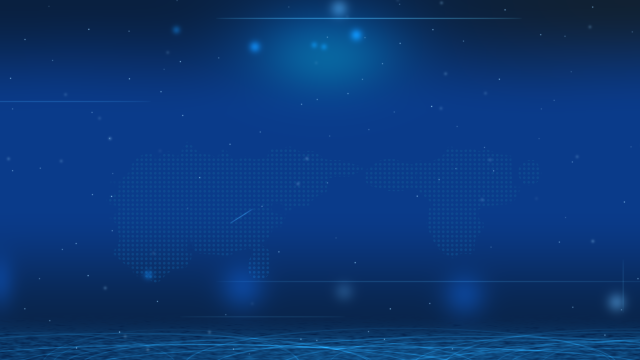
A Shadertoy shader for this background:

```glsl
const vec3 ROYAL = vec3(0.04, 0.23, 0.54);
const vec3 NAVY = vec3(0.035, 0.145, 0.30);
const vec3 NIGHT = vec3(0.035, 0.125, 0.25);
const vec3 SLATE = vec3(0.065, 0.13, 0.20);
const vec3 AZURE = vec3(0.03, 0.30, 0.62);
const vec3 TEAL = vec3(0.03, 0.42, 0.64);
const vec3 ICE = vec3(0.55, 0.78, 0.95);

float hash(vec2 p) {
    p = fract(p * vec2(0.1031, 0.1137));
    p += dot(p, p.yx + 33.33);
    return fract((p.x + p.y) * p.x * 17.31);
}

vec2 hash2(vec2 p) {
    return vec2(hash(p + 3.7), hash(p + 51.3));
}

float corner(vec2 cell, vec2 offset, vec2 f) {
    float angle = 6.2832 * hash(cell + offset);
    return dot(vec2(cos(angle), sin(angle)), f - offset);
}

float gradientNoise(vec2 p) {
    vec2 i = floor(p), f = fract(p);
    vec2 u = f * f * f * (f * (f * 6.0 - 15.0) + 10.0);
    return mix(mix(corner(i, vec2(0, 0), f), corner(i, vec2(1, 0), f), u.x),
               mix(corner(i, vec2(0, 1), f), corner(i, vec2(1, 1), f), u.x), u.y);
}

float glow(vec2 p, vec2 center, vec2 radius) {
    vec2 d = (p - center) / radius;
    return exp(-dot(d, d));
}

// Thin line that fades out towards both ends
float ray(vec2 p, vec2 a, vec2 b, float width) {
    vec2 ab = b - a;
    float t = clamp(dot(p - a, ab) / dot(ab, ab), 0.0, 1.0);
    float d = length(p - a - ab * t);
    return exp(-d * d / (width * width)) * sqrt(4.0 * t * (1.0 - t));
}

// Soft points, at most one per grid cell
float stars(vec2 p, float cellSize, float radius, float density) {
    vec2 cell = floor(p / cellSize);
    vec2 center = (cell + 0.15 + 0.7 * hash2(cell)) * cellSize;
    float shine = step(hash(cell + 17.0), density) * (0.25 + 0.75 * hash(cell + 83.0));
    return shine * glow(p, center, vec2(radius));
}

// Land masses as overlapping ellipses with ragged coasts
float land(vec2 p) {
    vec4 blobs[10] = vec4[10](
        vec4(0.544, 0.456, 0.24, 0.13), vec4(0.428, 0.33, 0.105, 0.105),
        vec4(0.625, 0.387, 0.15, 0.097), vec4(0.80, 0.505, 0.115, 0.085),
        vec4(0.905, 0.53, 0.10, 0.026), vec4(1.088, 0.514, 0.075, 0.042),
        vec4(1.296, 0.502, 0.15, 0.085), vec4(1.262, 0.375, 0.075, 0.09),
        vec4(1.47, 0.52, 0.035, 0.033), vec4(0.722, 0.27, 0.032, 0.05));
    float field = -1.0;
    for (int i = 0; i < 10; i++)
        field = max(field, 1.0 - length((p - blobs[i].xy) / blobs[i].zw));
    return smoothstep(-0.02, 0.06, field + 0.28 * gradientNoise(p * 22.0));
}

float dotGrid(vec2 p, float pitch, float radius, float blur) {
    vec2 cell = (fract(p / pitch) - 0.5) * pitch;
    return 1.0 - smoothstep(radius - blur, radius + blur, length(cell));
}

// Bundle of wide, flat arcs sweeping over the floor
float floorArcs(vec2 p, float width) {
    float sum = 0.0;
    for (int i = 0; i < 22; i++) {
        vec2 seed = vec2(float(i) * 7.0, 5.0);
        vec2 h = hash2(seed);
        vec2 radius = vec2(0.28 + 0.5 * h.y, 0.05 + 0.06 * hash(seed + 9.0));
        vec2 d = (p - vec2(1.9 * h.x, -0.018)) / radius;
        float dist = abs(dot(d, d) - 1.0) / (2.0 * length(d / radius) + 0.01);
        sum += exp(-dist * dist / (width * width)) * (0.3 + 0.7 * h.y);
    }
    return sum;
}

void mainImage(out vec4 fragColor, in vec2 fragCoord) {
    float px = 1.0 / iResolution.y;
    vec2 p = fragCoord * px;
    float width = max(0.0018, 0.7 * px);

    // Backdrop
    vec3 col = mix(NAVY, ROYAL, smoothstep(0.10, 0.42, p.y));
    vec3 sky = mix(NIGHT, SLATE, smoothstep(1.0, 1.75, p.x));
    col = mix(col, sky, smoothstep(0.68, 1.0, p.y + 0.012 * gradientNoise(p * 3.0)));

    // Overhead light
    col = mix(col, AZURE, 0.7 * glow(p, vec2(0.90, 0.87), vec2(0.24, 0.15)));
    col = mix(col, TEAL, 0.85 * glow(p, vec2(0.91, 0.84), vec2(0.16, 0.09)));

    // Dotted map
    float dots = dotGrid(p, 0.0125, 0.0036, 0.7 * px);
    col = mix(col, vec3(0.06, 0.34, 0.59), 0.5 * dots * land(p));

    // Floor
    float grain = gradientNoise(p * vec2(28.0, 160.0)) + 0.6 * gradientNoise(p * vec2(70.0, 330.0));
    float ground = 1.0 - smoothstep(0.045, 0.125, p.y + 0.025 * grain);
    col = mix(col, vec3(0.04, 0.235, 0.43), 0.75 * ground);
    col += ground * vec3(0.03, 0.11, 0.14) * grain;
    col += ground * vec3(0.03, 0.13, 0.17) * floorArcs(p, width);
    col += vec3(0.02, 0.09, 0.12) * glow(p, vec2(1.1, 0.0), vec2(0.65, 0.05));

    // Coloured orbs
    float blue = glow(p, vec2(0.674, 0.20), vec2(0.062)) + glow(p, vec2(1.29, 0.178), vec2(0.06));
    blue += 0.8 * glow(p, vec2(0.0, 0.213), vec2(0.04, 0.07));
    col += vec3(0.01, 0.10, 0.23) * blue;
    float spark = glow(p, vec2(0.99, 0.903), vec2(0.016)) + glow(p, vec2(0.708, 0.87), vec2(0.015));
    spark += 0.7 * glow(p, vec2(0.49, 0.917), vec2(0.011)) + 0.6 * glow(p, vec2(0.412, 0.236), vec2(0.013));
    spark += 0.5 * (glow(p, vec2(0.873, 0.875), vec2(0.009)) + glow(p, vec2(0.90, 0.87), vec2(0.009)));
    col += vec3(0.02, 0.24, 0.38) * spark;
    float haze = glow(p, vec2(0.942, 0.977), vec2(0.024)) + glow(p, vec2(1.713, 0.16), vec2(0.026));
    col += vec3(0.15, 0.24, 0.28) * (haze + 0.5 * glow(p, vec2(0.956, 0.19), vec2(0.027)));

    // Fine lines
    float lines = ray(p, vec2(0.60, 0.949), vec2(1.45, 0.949), width);
    lines += 0.4 * ray(p, vec2(-0.2, 0.718), vec2(0.42, 0.718), width);
    lines += 0.4 * ray(p, vec2(0.60, 0.218), vec2(1.85, 0.218), width);
    lines += 0.3 * ray(p, vec2(0.50, 0.12), vec2(0.96, 0.12), width);
    lines += 0.3 * ray(p, vec2(1.731, 0.13), vec2(1.731, 0.28), width);
    lines += 0.7 * ray(p, vec2(0.638, 0.379), vec2(0.703, 0.42), width);
    col += vec3(0.12, 0.25, 0.27) * lines;

    // Stars
    float dust = stars(p, 0.095, width, 0.42) + 0.35 * stars(p + 4.3, 0.13, 0.005, 0.3);
    col = mix(col, ICE, 0.8 * min(dust, 1.0));

    fragColor = vec4(clamp(col, 0.0, 1.0), 1.0);
}
```
